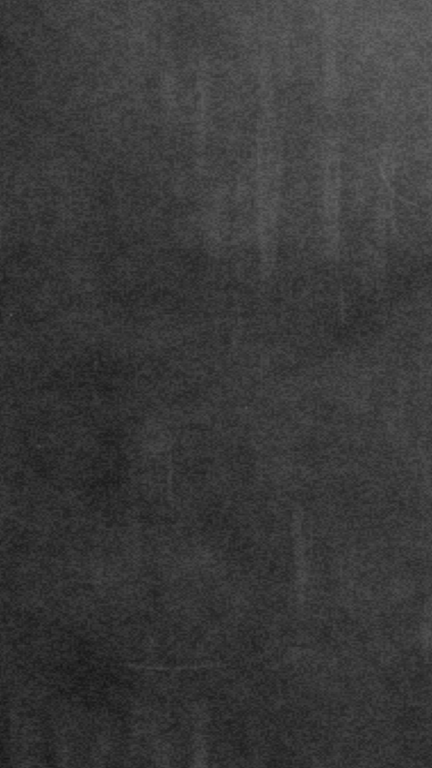
Reproduce this texture procedurally as a Shadertoy shader.

```glsl
const int SCRATCH_COUNT = 16;
const int SPECK_COUNT = 7;
const vec3 CHALK_TINT = vec3(1.0, 1.0, 1.0);

float hash(vec2 p) {
    vec3 q = fract(vec3(p.xyx) * 0.1031);
    q += dot(q, q.yzx + 33.33);
    return fract((q.x + q.y) * q.z);
}

// Smooth value noise, 0 to 1
float noise(vec2 p) {
    vec2 cell = floor(p);
    vec2 f = fract(p);
    f = f * f * (3.0 - 2.0 * f);
    float low = mix(hash(cell), hash(cell + vec2(1, 0)), f.x);
    float high = mix(hash(cell + vec2(0, 1)), hash(cell + vec2(1, 1)), f.x);
    return mix(low, high, f.y);
}

float fbm(vec2 p, int octaves) {
    float sum = 0.0, weight = 0.5, total = 0.0;
    for (int i = 0; i < octaves; i++) {
        sum += weight * noise(p);
        total += weight;
        weight *= 0.55;
        p = mat2(1.6, 1.2, -1.2, 1.6) * p + 17.3;
    }
    return sum / total;
}

float segmentDistance(vec2 p, vec2 a, vec2 b) {
    vec2 along = b - a;
    float t = clamp(dot(p - a, along) / dot(along, along), 0.0, 1.0);
    return length(p - a - along * t);
}

float softLine(float dist, float width) {
    return exp(-dist * dist / (width * width));
}

// Part of a circle around the given direction, fading at both ends
float arcMark(vec2 p, vec2 centre, float radius, vec2 facing, float spread) {
    vec2 d = p - centre;
    float reach = dot(normalize(d + 1e-5), normalize(facing));
    float fade = smoothstep(cos(spread), cos(spread * 0.4), reach);
    return fade * softLine(length(d) - radius, 0.004);
}

// Light falls from the upper right
float boardShade(vec2 p, float height) {
    float v = p.y / height;
    float corner = p.x * smoothstep(0.5, 1.0, v);
    return 0.142 + 0.056 * p.x + 0.076 * v + 0.065 * corner;
}

// Chalk dust wiped up and down
float wipedDust(vec2 p) {
    float bands = fbm(vec2(p.x * 26.0, p.y * 2.6), 3);
    float patches = smoothstep(0.4, 0.75, fbm(p * 3.2 + 8.0, 3));
    return smoothstep(0.42, 0.85, bands) * patches;
}

float scratches(vec2 p, float height) {
    float sum = 0.0;
    for (int i = 0; i < SCRATCH_COUNT; i++) {
        float id = float(i) + 1.0;
        vec2 centre = vec2(hash(vec2(id, 3.0)), hash(vec2(id, 9.0)) * height);
        float halfLength = mix(0.05, 0.24, hash(vec2(id, 14.0)));
        float width = mix(0.002, 0.006, hash(vec2(id, 21.0)));
        float strength = mix(0.3, 1.0, hash(vec2(id, 27.0)));
        vec2 d = p - centre;
        float fade = 1.0 - smoothstep(0.2, 1.0, abs(d.y) / halfLength);
        float wear = smoothstep(0.25, 0.75, noise(vec2(id * 5.0, p.y * 28.0)));
        sum += strength * fade * wear * softLine(d.x + 0.015 * d.y, width);
    }
    return sum;
}

float specks(vec2 p, float height) {
    float sum = 0.0;
    for (int i = 0; i < SPECK_COUNT; i++) {
        float id = float(i) + 40.0;
        vec2 centre = vec2(hash(vec2(id, 2.0)), hash(vec2(id, 5.0)) * height);
        float size = mix(0.002, 0.005, hash(vec2(id, 8.0)));
        sum += hash(vec2(id, 11.0)) * softLine(length(p - centre), size);
    }
    return sum;
}

void mainImage(out vec4 fragColor, in vec2 fragCoord) {
    vec2 p = fragCoord / iResolution.x;
    float height = iResolution.y / iResolution.x;
    float shade = boardShade(p, height);

    // Cloudy stains and wiped dust
    shade += 0.085 * (fbm(p * 4.5, 4) - 0.5);
    shade += 0.05 * (fbm(p * vec2(20.0, 26.0) + 5.0, 3) - 0.5);
    shade += 0.065 * wipedDust(p);

    // Dark diagonal smear
    vec2 smearStart = vec2(0.78, 1.03), smearEnd = vec2(1.05, 1.21);
    shade -= 0.03 * softLine(segmentDistance(p, smearStart, smearEnd), 0.045);

    // Chalk marks
    shade += 0.055 * scratches(p, height);
    shade += 0.15 * specks(p, height);
    shade += 0.045 * arcMark(p, vec2(0.99, 1.41), 0.11, vec2(-1.0, -0.8), 0.9);
    shade += 0.05 * arcMark(p, vec2(0.39, 0.83), 0.6, vec2(-0.02, -1.0), 0.25);

    // Fine grain, slightly stretched sideways
    shade += 0.085 * (noise(p * vec2(190.0, 230.0)) - 0.5);
    shade += 0.035 * (noise(p * vec2(70.0, 130.0) + 31.0) - 0.5);

    fragColor = vec4(clamp(shade, 0.0, 1.0) * CHALK_TINT, 1.0);
}
```
